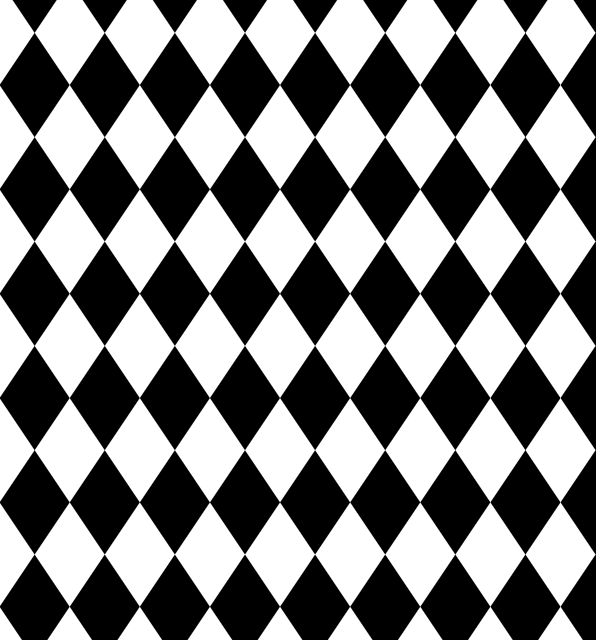
Give the GLSL for this pattern, as a Shadertoy shader.

```glsl
const vec3 INK = vec3(0.0);
const vec3 PAPER = vec3(1.0);

// Repeats across and down the canvas
const vec2 REPEATS = vec2(8.5, 6.134);
// Centre of the lower left diamond, in repeats
const vec2 FIRST_CENTRE = vec2(0.494, 0.319);

// Offset from the nearest diamond centre, -0.5 to 0.5 on each axis
vec2 cellOffset(vec2 uv, vec2 repeats, vec2 centre) {
    return fract(uv * repeats - centre + 0.5) - 0.5;
}

// Signed distance to a diamond that spans a whole cell of the given size
float diamondDistance(vec2 offset, vec2 cellSize) {
    float field = abs(offset.x) + abs(offset.y) - 0.5;
    return field / length(1.0 / cellSize);
}

// Soft coverage of a shape, one pixel wide at its edge
float coverage(float dist, float pixel) {
    return 1.0 - smoothstep(-0.7 * pixel, 0.7 * pixel, dist);
}

void mainImage(out vec4 fragColor, in vec2 fragCoord) {
    vec2 uv = fragCoord / iResolution.xy;
    float pixel = 1.0 / iResolution.y;
    vec2 canvas = iResolution.xy * pixel;

    // Harlequin grid
    vec2 offset = cellOffset(uv, REPEATS, FIRST_CENTRE);
    float dist = diamondDistance(offset, canvas / REPEATS);

    fragColor = vec4(mix(PAPER, INK, coverage(dist, pixel)), 1.0);
}
```
